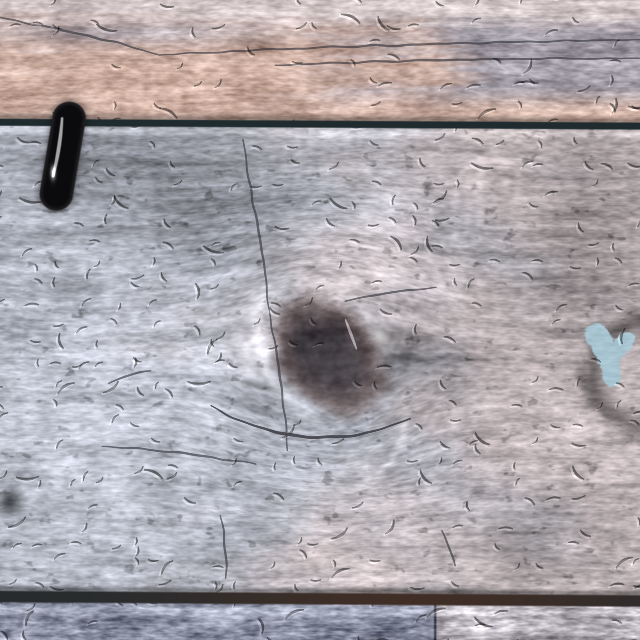
This texture is drawn by a Shadertoy shader. Its source:

```glsl
const vec2 KNOT = vec2(0.512, 0.445);
const float SOFT = 0.0016;

float hash(vec2 p) { return fract(sin(dot(p, vec2(127.1, 311.7))) * 43758.5); }

vec2 randomDir(vec2 cell) {
  float a = 6.2832 * hash(cell);
  return vec2(cos(a), sin(a));
}

float gradientNoise(vec2 p) {
  vec2 i = floor(p), f = fract(p), e = vec2(0, 1);
  vec2 s = f * f * (3.0 - 2.0 * f);
  float low = mix(dot(randomDir(i), f), dot(randomDir(i + e.yx), f - e.yx), s.x);
  float high = mix(dot(randomDir(i + e), f - e), dot(randomDir(i + 1.0), f - 1.0), s.x);
  return mix(low, high, s.y);
}

float fbm(vec2 p, int octaves) {
  float sum = 0.0, amp = 1.0;
  for (int i = 0; i < octaves; i++) {
    sum += amp * gradientNoise(p);
    p = p * 2.03 + 17.3;
    amp *= 0.6;
  }
  return sum;
}

float ridge(float d, float w) { return exp(-d * d / (w * w)); }

float blob(vec2 p, float x, float y, float rx, float ry) {
  return ridge(length((p - vec2(x, y)) / vec2(rx, ry)), 1.0);
}

float segment(vec2 p, vec2 a, vec2 b) {
  vec2 d = b - a;
  return length(p - a - d * clamp(dot(p - a, d) / dot(d, d), 0.0, 1.0));
}

// Tapered line, bowed sideways
float stroke(vec2 p, vec4 ends, float bow, float width, float soft) {
  vec2 d = ends.zw - ends.xy, q = p - ends.xy;
  float h = clamp(dot(q, d) / dot(d, d), 0.0, 1.0);
  q -= d * h + vec2(-d.y, d.x) / length(d) * bow * 4.0 * h * (1.0 - h);
  float w = width * (0.15 + 0.35 * sin(3.1416 * h));
  return 1.0 - smoothstep(w, w + soft, length(q));
}

float nicks(vec2 p, float cells) {
  vec2 g = p * cells, id = floor(g);
  vec2 c = 0.3 + 0.4 * vec2(hash(id + 7.0), hash(id + 13.0));
  vec2 d = randomDir(id + 3.0) * vec2(0.24, 0.16);
  return step(hash(id), 0.2) * stroke(fract(g), vec4(c - d, c + d), 0.05, 0.04, SOFT * cells);
}

float cracks(vec2 p) {
  vec4 lines[10] = vec4[10](
    vec4(0.378, 0.78, 0.42, 0.518), vec4(0.42, 0.518, 0.45, 0.297),
    vec4(0.17, 0.401, 0.235, 0.42), vec4(0.345, 0.195, 0.353, 0.097),
    vec4(0.69, 0.17, 0.71, 0.115), vec4(0.16, 0.303, 0.4, 0.275),
    vec4(0.54, 0.53, 0.68, 0.55), vec4(0.25, 0.915, 1, 0.938),
    vec4(0.43, 0.898, 1, 0.909), vec4(0, 0.972, 0.25, 0.915));
  p += 0.003 * gradientNoise(p * 30.0);
  float ink = stroke(p, vec4(0.33, 0.366, 0.64, 0.345), -0.038, 0.003, SOFT);
  for (int i = 0; i < 10; i++) ink = max(ink, 0.8 * stroke(p, lines[i], 0.003, 0.002, SOFT));
  return ink;
}

float stains(vec2 p) {
  return 0.8 * blob(p, 0.32, 0.71, 0.16, 0.11) + 0.5 * blob(p, 0.12, 0.73, 0.15, 0.07)
    + 0.7 * blob(p, 0.92, 0.66, 0.11, 0.16) + 0.8 * blob(p, 0.81, 0.14, 0.05, 0.04)
    + 0.9 * blob(p, 0.41, 0.38, 0.045, 0.035) + 1.1 * blob(p, 0.63, 0.465, 0.04, 0.03)
    + 0.5 * blob(p, 0.72, 0.43, 0.12, 0.05) + 0.6 * blob(p, 0.43, 0.59, 0.04, 0.03);
}

void mainImage(out vec4 fragColor, in vec2 fragCoord) {
  vec2 uv = fragCoord / iResolution.xy, k = uv - KNOT;

  // Grain spreads around the knot
  vec2 bent = vec2(uv.x, k.y * (1.0 - 0.6 * ridge(length(k), 0.17)) + 0.008 * gradientNoise(uv * 5.0));
  float streak = fbm(bent * vec2(4, 55), 4), fine = fbm(bent * vec2(50, 150), 2);
  float mottle = fbm(uv * vec2(14, 22), 5), broad = fbm(uv * vec2(3, 5), 3);
  float grain = 0.13 * streak + 0.13 * mottle + 0.15 * fine;

  // Middle plank
  float tone = 0.72 + grain + 0.07 * broad - 0.25 * stains(uv) * max(0.75 + mottle, 0.0);
  tone += 0.07 * blob(uv, 0.2, 0.33, 0.25, 0.15) + 0.06 * blob(uv, 0.56, 0.63, 0.1, 0.1);
  tone -= 0.17 * smoothstep(0.35, 0.7, fbm(uv * vec2(32, 50), 3));
  vec3 color = tone * mix(vec3(0.97, 0.99, 1.05), vec3(1.03, 0.97, 0.98), smoothstep(0.3, 0.9, uv.x + 0.4 * broad));

  // Knot with pale rims
  float d = length(vec2(k.x + 0.35 * k.y, k.y * 0.9)) + 0.012 * mottle;
  vec2 arc = k + vec2(0, 0.095);
  color += 0.13 * ridge(d - 0.106, 0.011) * smoothstep(0.05, -0.06, k.x);
  color += 0.1 * ridge(length(arc) - 0.12, 0.007) * smoothstep(0.06, 0.12, arc.x - arc.y);
  vec3 heart = mix(vec3(0.23, 0.21, 0.23), vec3(0.42, 0.36, 0.36), smoothstep(0.03, 0.085, d));
  heart += 0.07 * mottle + 0.08 * fine + 0.12 * smoothstep(-0.02, -0.1, k.y);
  color = mix(color, heart, 0.95 * smoothstep(0.1, 0.06, d));
  color += 0.35 * stroke(uv, vec4(0.54, 0.5, 0.557, 0.455), 0.0, 0.003, SOFT);
  color = mix(color, vec3(0.8), 0.8 * blob(uv + 0.006 * mottle, 0.592, 0.473, 0.014, 0.011));

  // Dark spot and flaked blue paint
  color *= 1.0 - 0.65 * blob(uv + 0.004 * mottle, 0.016, 0.216, 0.018, 0.018);
  float hollow = length(uv - vec2(1.01, 0.415)) + 0.01 * mottle;
  color *= 1.0 - 0.4 * ridge(hollow - 0.085, 0.018);
  float flake = min(segment(uv, vec2(0.933, 0.48), vec2(0.958, 0.412)) - 0.016,
    segment(uv, vec2(0.957, 0.44), vec2(0.978, 0.468)) - 0.011) + 0.01 * mottle;
  color = mix(color, vec3(0.66, 0.77, 0.82) + 0.06 * fine, smoothstep(0.003, -0.002, flake));

  // Top plank: peach with grey weathering
  float topGap = uv.y - 0.809 + 0.006 * uv.x, lowGap = uv.y - 0.068 + 0.007 * uv.x;
  float grey = smoothstep(0.25, 0.75, uv.x + 0.5 * broad + 0.2 * streak) * smoothstep(0.82, 0.87, uv.y);
  grey = max(grey, 0.8 * blob(uv, 0.2, 0.95, 0.25, 0.022));
  vec3 wood = mix(vec3(0.81, 0.69, 0.64), vec3(0.63, 0.61, 0.65), grey);
  wood = mix(wood, vec3(0.82, 0.77, 0.77), smoothstep(0.94, 0.985, uv.y + 0.02 * streak));
  color = mix(color, wood + grain, smoothstep(-SOFT, SOFT, topGap));

  // Bottom plank: blue grey with a joint
  wood = mix(vec3(0.52, 0.54, 0.61), vec3(0.68, 0.66, 0.69), smoothstep(0.67, 0.69, uv.x));
  wood += 1.5 * grain + 0.15 * ridge(uv.y - 0.044, 0.008) - 0.35 * ridge(uv.x - 0.68, 0.002);
  color = mix(wood, color, smoothstep(-SOFT, SOFT, lowGap));

  // Scratches and scattered dents
  color = mix(color, vec3(0.2, 0.2, 0.23), 0.8 * cracks(uv));
  for (float i = 0.0; i < 3.0; i++) {
    vec2 p = uv + 0.37 * i;
    color *= 1.0 - 0.45 * nicks(p, 14.0 + 9.0 * i);
    color += 0.12 * nicks(p + 0.003, 14.0 + 9.0 * i);
  }

  // Gaps with worn edges
  color += 0.14 * ridge(topGap + 0.013, 0.006);
  color *= 1.0 - 0.3 * ridge(topGap - 0.008, 0.006) - 0.35 * ridge(lowGap - 0.012, 0.005);
  color = mix(color, vec3(0.12, 0.17, 0.18), smoothstep(0.007, 0.004, abs(topGap)));
  vec3 shade = mix(vec3(0.15, 0.17, 0.18), vec3(0.25, 0.18, 0.15), ridge(uv.x - 0.65, 0.35));
  color = mix(color, shade, smoothstep(0.011, 0.007, abs(lowGap)));

  // Glossy black capsule
  float pill = segment(uv, vec2(0.108, 0.815), vec2(0.088, 0.697)) - 0.026;
  color *= 1.0 - 0.35 * exp(-max(pill, 0.0) / 0.005);
  vec3 gloss = vec3(0.045, 0.04, 0.05) + 0.08 * smoothstep(-0.008, 0.0, pill);
  gloss += 0.6 * stroke(uv, vec4(0.097, 0.815, 0.083, 0.725), 0.002, 0.003, 0.003);
  gloss += 0.8 * blob(uv, 0.083, 0.73, 0.004, 0.01);
  color = mix(color, gloss, smoothstep(SOFT, -SOFT, pill));
  fragColor = vec4(clamp(color, 0.0, 1.0), 1.0);
}
```
